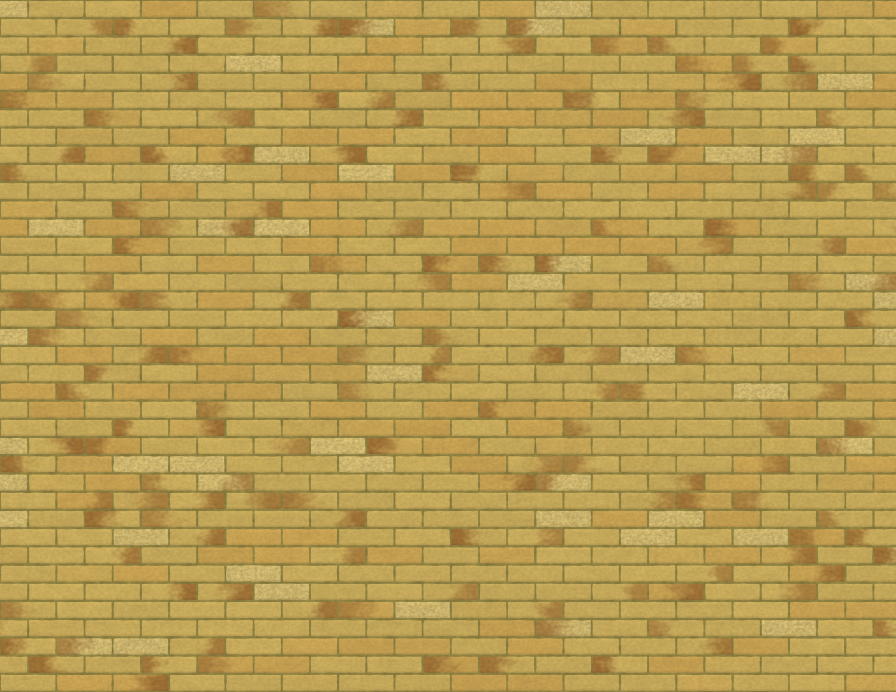
Write a WebGL 1 fragment shader that draws this texture.

```glsl
precision highp float;
// Yellow brick wall in running bond, with scorched ends and olive mortar.

uniform vec2 u_resolution;

float hash(vec2 p) {
  vec3 h = fract(vec3(p.xyx) * 0.1031);
  h += dot(h, h.yzx + 33.33);
  return fract((h.x + h.y) * h.z);
}

// Dot of a random unit gradient at a lattice point with the offset from it
float slope(vec2 cell, vec2 offset) {
  float angle = 6.2832 * hash(cell);
  return dot(vec2(cos(angle), sin(angle)), offset);
}

float gradientNoise(vec2 p) {
  vec2 i = floor(p), f = fract(p);
  vec2 w = f * f * f * (f * (f * 6.0 - 15.0) + 10.0);
  float low = mix(slope(i, f), slope(i + vec2(1, 0), f - vec2(1, 0)), w.x);
  float high = mix(slope(i + vec2(0, 1), f - vec2(0, 1)),
                   slope(i + vec2(1, 1), f - vec2(1, 1)), w.x);
  return mix(low, high, w.y);
}

float roundedBox(vec2 p, vec2 halfSize, float radius) {
  vec2 d = abs(p) - halfSize + radius;
  return length(max(d, 0.0)) + min(max(d.x, d.y), 0.0) - radius;
}

void main() {
  vec2 uv = gl_FragCoord.xy / u_resolution;
  float pixel = 38.0 / u_resolution.y;

  // Brick layout: 15.9 across, 38 courses counted from the top
  vec2 grid = vec2(uv.x * 15.9, (1.0 - uv.y) * 38.0);
  vec2 surface = grid * vec2(3.09, 1.0);
  grid.x += 0.5 * mod(floor(grid.y) + 1.0, 2.0);
  vec2 id = floor(grid) + 7.0;
  vec2 local = fract(grid);

  // Brick outline with slightly uneven edges; y points down
  vec2 p = (local - 0.5) * vec2(3.09, 1.0);
  float dist = roundedBox(p, vec2(1.49, 0.44), 0.06)
             + 0.035 * gradientNoise(surface * 2.3);
  float face = 1.0 - smoothstep(-0.6 * pixel, 0.6 * pixel, dist);

  float cloud = gradientNoise(surface * vec2(1.1, 1.8) + 40.0);
  float grain = gradientNoise(surface * vec2(4.1, 5.3));
  float speckle = gradientNoise(surface * vec2(7.3, 8.7) + 90.0);

  // Clay tint: mostly straw, some orange, a few pale and gritty
  float kind = hash(id + 17.0);
  float pale = step(0.92, kind);
  vec3 brick = mix(vec3(0.765, 0.655, 0.35), vec3(0.765, 0.62, 0.315),
                   smoothstep(0.55, 0.8, kind) * (1.0 - pale));
  brick = mix(brick, vec3(0.80, 0.715, 0.45), pale * (0.7 + 0.8 * speckle));
  brick *= 0.985 + 0.035 * hash(id + 53.0) + 0.04 * cloud;
  brick *= 1.0 + (0.05 + 0.06 * pale) * grain + 0.05 * speckle;

  // Scorch fading in from one end of some bricks
  float fromEnd = hash(id + 71.0) < 0.5 ? local.x : 1.0 - local.x;
  float reach = 0.45 + 0.35 * hash(id + 29.0);
  float scorch = 1.0 - smoothstep(0.12, reach, fromEnd + 0.22 * cloud + 0.08 * grain);
  scorch *= step(hash(id + 5.0), 0.25) * (0.6 + 0.4 * hash(id + 83.0));
  brick = mix(brick, vec3(0.60, 0.425, 0.20) * (1.0 + 0.1 * grain), scorch);

  // Lit upper lip and shaded lower lip
  brick *= 1.0 + 0.03 * smoothstep(-0.25, -0.42, p.y) - 0.09 * smoothstep(0.28, 0.44, p.y);

  vec3 mortar = vec3(0.545, 0.495, 0.25) * (1.0 + 0.12 * cloud + 0.1 * grain);
  gl_FragColor = vec4(mix(mortar, brick, face), 1.0);
}
```
